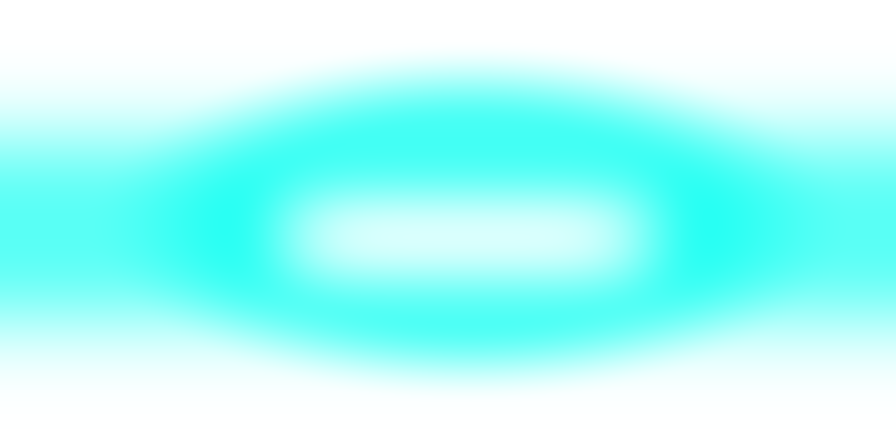
Reproduce this background procedurally as a Shadertoy shader.

```glsl
// A soft cyan band crossing a white field, with a glowing oval ring and a pale core.

// Positions and sizes are in canvas heights; the canvas is two units wide.
const vec3  PAPER         = vec3(1.0);
const vec3  CYAN          = vec3(0.0, 1.0, 0.942);

const float BAND_Y        = 0.487;
const float BAND_WIDTH    = 0.232;
const float BAND_POWER    = 2.7;
const float BAND_STRENGTH = 0.65;

const vec2  OVAL_CENTER   = vec2(1.050, 0.505);
const vec2  OVAL_RADII    = vec2(0.677, 0.318);
const vec2  OVAL_FADE     = vec2(0.68, 1.28);
const float OVAL_STRENGTH = 0.65;

const vec2  CORE_CENTER   = vec2(1.042, 0.471);
const vec2  CORE_SIZE     = vec2(0.422, 0.130);
const vec2  CORE_POWER    = vec2(5.5, 2.2);
const float CORE_STRENGTH = 0.83;

// Horizontal stripe with a rounded falloff
float bandGlow(float y) {
    float d = abs(y - BAND_Y) / BAND_WIDTH;
    return BAND_STRENGTH * exp(-pow(d, BAND_POWER));
}

// Filled ellipse with a wide soft rim
float ovalGlow(vec2 p) {
    float radius = length((p - OVAL_CENTER) / OVAL_RADII);
    return OVAL_STRENGTH * (1.0 - smoothstep(OVAL_FADE.x, OVAL_FADE.y, radius));
}

// Pale center: flat along x, bell-shaped along y
float coreLight(vec2 p) {
    vec2 d = pow(abs(p - CORE_CENTER) / CORE_SIZE, CORE_POWER);
    return CORE_STRENGTH * exp(-d.x - d.y);
}

void mainImage(out vec4 fragColor, in vec2 fragCoord) {
    vec2 p = fragCoord / iResolution.xy * vec2(2.0, 1.0);

    // Layer the two glows, then lift the core back toward white
    float tint = 1.0 - (1.0 - bandGlow(p.y)) * (1.0 - ovalGlow(p));
    tint *= 1.0 - coreLight(p);

    fragColor = vec4(mix(PAPER, CYAN, tint), 1.0);
}
```
